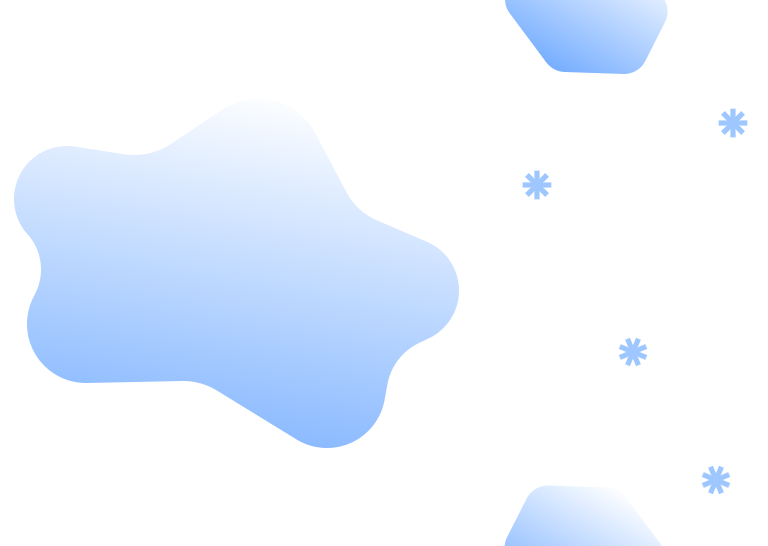
Write a Shadertoy shader that draws this background.

```glsl
// A white page with a wavy blue blob, two cropped rounded cards and four asterisks.
// The blob outline is a chain of arcs joined by tangent lines; every shape is a
// signed distance, and the blob and cards share one white-to-blue gradient ramp.

const float CANVAS_HEIGHT = 546.0;   // layout units along the canvas height

const vec3 WHITE     = vec3(1.0);
const vec3 DEEP_BLUE = vec3(0.46, 0.68, 1.0);
const vec3 STAR_BLUE = vec3(0.62, 0.78, 1.0);

// Blob arcs, clockwise: centre and radius (positive bulges, negative dents)
const int ARC_COUNT = 10;
const vec3 ARCS[ARC_COUNT] = vec3[](
    vec3(67.0, 347.0, 53.0),   vec3(134.0, 458.0, -67.0),
    vec3(258.0, 382.0, 65.0),  vec3(402.0, 383.5, -63.0),
    vec3(406.0, 255.5, 53.0),  vec3(443.5, 151.5, -57.0),
    vec3(327.0, 156.5, 58.5),  vec3(183.0, 100.0, -65.0),
    vec3(86.0, 222.0, 59.0),   vec3(-12.0, 276.5, -53.0));
const vec2  BLOB_LIGHT_DIR  = vec2(0.17, 0.985);
const vec2  BLOB_DEEP_POINT = vec2(327.0, 29.0);
const float BLOB_FADE       = 412.0;

// Card corners before rounding; the lower card is the upper one turned half round
const vec2 CARD[4] = vec2[](vec2(529.0, 547.0), vec2(565.5, 498.0),
                            vec2(624.0, 496.0), vec2(643.5, 534.5));
const float CARD_ROUNDING   = 24.0;
const vec2  CARD_TURN       = vec2(1172.0, 532.5);
const vec2  CARD_LIGHT_DIR  = vec2(0.5, 0.866);
const vec2  UPPER_CARD_DEEP = vec2(550.0, 478.0);
const vec2  LOWER_CARD_DEEP = vec2(545.0, -72.0);
const float CARD_FADE       = 150.0;

// Asterisks: centre and rotation
const vec3 STARS[4] = vec3[](vec3(537.0, 361.0, 0.0), vec3(733.0, 423.0, 0.0),
                             vec3(633.0, 194.0, 0.3927), vec3(716.0, 66.0, 0.3927));
const float ARM_LENGTH     = 14.3;
const float ARM_HALF_WIDTH = 2.6;
const float ARM_STEP       = 0.785398;

// Adds one polygon edge to the running squared distance and inside sign
void addEdge(vec2 p, vec2 a, vec2 b, inout float distSq, inout float side) {
    vec2 e = b - a, w = p - a;
    vec2 toEdge = w - e * clamp(dot(w, e) / max(dot(e, e), 1e-6), 0.0, 1.0);
    distSq = min(distSq, dot(toEdge, toEdge));
    bvec3 crossing = bvec3(p.y >= a.y, p.y < b.y, e.x * w.y > e.y * w.x);
    if (all(crossing) || all(not(crossing))) side = -side;
}

// Outward normal of the line tangent to two successive arcs
vec2 tangentNormal(vec3 from, vec3 to) {
    vec2 d = to.xy - from.xy;
    float len = length(d);
    d /= len;
    float along = clamp((from.z - to.z) / len, -1.0, 1.0);
    return d * along + vec2(-d.y, d.x) * sqrt(1.0 - along * along);
}

// Polygon through the tangent points, plus the bulge discs, minus the dent discs
float blobDistance(vec2 p) {
    float distSq = 1e9, side = 1.0, bulges = 1e5, dents = 1e5;
    vec3 previous = ARCS[ARC_COUNT - 1];
    for (int i = 0; i < ARC_COUNT; i++) {
        vec3 arc = ARCS[i];
        vec3 next = ARCS[(i + 1) % ARC_COUNT];
        vec2 normalIn = tangentNormal(previous, arc);
        vec2 normalOut = tangentNormal(arc, next);
        vec2 arcStart = arc.xy + arc.z * normalIn;
        vec2 arcEnd = arc.xy + arc.z * normalOut;
        addEdge(p, arcStart, arcEnd, distSq, side);
        addEdge(p, arcEnd, next.xy + next.z * normalOut, distSq, side);
        float disc = length(p - arc.xy) - abs(arc.z);
        if (arc.z > 0.0) bulges = min(bulges, disc);
        else dents = min(dents, disc);
        previous = arc;
    }
    return max(min(side * sqrt(distSq), bulges), -dents);
}

float cardDistance(vec2 p) {
    float distSq = 1e9, side = 1.0;
    for (int i = 0; i < 4; i++) addEdge(p, CARD[i], CARD[(i + 1) % 4], distSq, side);
    return side * sqrt(distSq) - CARD_ROUNDING;
}

// Eight square-ended arms, folded onto one
float starDistance(vec2 p, float turn) {
    float angle = atan(p.y, p.x) - turn;
    angle = mod(angle + 0.5 * ARM_STEP, ARM_STEP) - 0.5 * ARM_STEP;
    vec2 q = length(p) * vec2(cos(angle), abs(sin(angle)));
    return max(q.x - ARM_LENGTH, q.y - ARM_HALF_WIDTH);
}

vec3 ramp(vec2 p, vec2 deepPoint, vec2 lightDir, float fade) {
    return mix(DEEP_BLUE, WHITE, clamp(dot(p - deepPoint, lightDir) / fade, 0.0, 1.0));
}

void mainImage(out vec4 fragColor, in vec2 fragCoord) {
    float pixel = CANVAS_HEIGHT / iResolution.y;
    vec2 p = fragCoord * pixel;
    vec3 color = WHITE;

    // Blob
    vec3 blobColor = ramp(p, BLOB_DEEP_POINT, BLOB_LIGHT_DIR, BLOB_FADE);
    color = mix(color, blobColor, clamp(0.5 - blobDistance(p) / pixel, 0.0, 1.0));

    // Cards
    vec3 upperColor = ramp(p, UPPER_CARD_DEEP, CARD_LIGHT_DIR, CARD_FADE);
    vec3 lowerColor = ramp(p, LOWER_CARD_DEEP, CARD_LIGHT_DIR, CARD_FADE);
    color = mix(color, upperColor, clamp(0.5 - cardDistance(p) / pixel, 0.0, 1.0));
    color = mix(color, lowerColor, clamp(0.5 - cardDistance(CARD_TURN - p) / pixel, 0.0, 1.0));

    // Asterisks
    float stars = 1e5;
    for (int i = 0; i < 4; i++) stars = min(stars, starDistance(p - STARS[i].xy, STARS[i].z));
    color = mix(color, STAR_BLUE, clamp(0.5 - stars / pixel, 0.0, 1.0));

    fragColor = vec4(color, 1.0);
}
```
